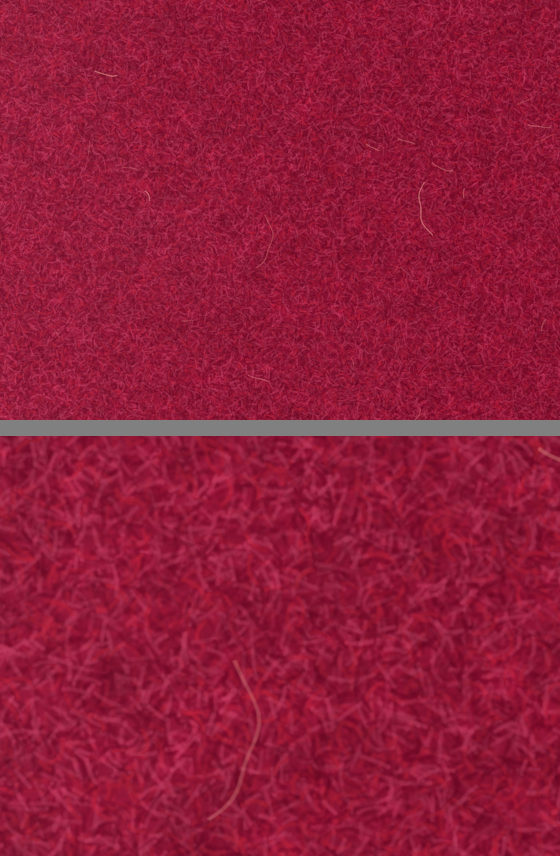
Top, the full canvas; bottom, a detail of the centre.
Write a Shadertoy shader that draws this texture.

```glsl
const vec3 BASE = vec3(0.560, 0.082, 0.212);
const vec3 SHADOW = vec3(0.430, 0.022, 0.140);
const vec3 ROSE = vec3(0.730, 0.235, 0.365);
const vec3 SCARLET = vec3(0.720, 0.130, 0.215);
const vec3 HAIR = vec3(0.830, 0.500, 0.480);
const int FIBRE_LAYERS = 8;
const float FIBRE_CELLS = 62.0;     // cells per canvas height
const float FIBRE_WIDTH = 0.11;     // in cells
const float FIBRE_STRENGTH = 0.52;
const int HAIR_COUNT = 22;
const float HAIR_WIDTH = 0.0016;
const float MOTTLE = 0.10;
const float GRAIN = 0.11;
const float SIDE_LIGHT = 0.035;

vec3 hash3(vec2 p) {
    vec3 q = fract(vec3(p.xyx) * vec3(0.1031, 0.1030, 0.0973));
    q += dot(q, q.yxz + 33.33);
    return fract((q.xxy + q.yzz) * q.zyx);
}

float noise(vec2 p) {
    vec2 i = floor(p), f = fract(p);
    f = f * f * (3.0 - 2.0 * f);
    float low = mix(hash3(i).x, hash3(i + vec2(1, 0)).x, f.x);
    float high = mix(hash3(i + vec2(0, 1)).x, hash3(i + vec2(1, 1)).x, f.x);
    return mix(low, high, f.y);
}

mat2 rotation(float angle) {
    float c = cos(angle), s = sin(angle);
    return mat2(c, -s, s, c);
}

// Distance to a shallow bent strand centred on the origin
float strandDistance(vec2 p, float halfLength, float bend) {
    float x = clamp(p.x, -halfLength, halfLength);
    float slope = 2.0 * bend * x;
    float across = (p.y - bend * x * x) * inversesqrt(1.0 + slope * slope);
    return length(vec2(p.x - x, across));
}

float strand(float distance, float width, float blur) {
    return 1.0 - smoothstep(max(width - blur, 0.0), width + blur, distance);
}

// Strongest short fibre of one layer: x is coverage, y is a random tint
vec2 fibreLayer(vec2 p, float layer, float pixel) {
    p = rotation(layer * 1.3) * p * FIBRE_CELLS + layer * 37.7 + 200.0;
    vec2 cell = floor(p), best = vec2(0.0);
    float blur = max(0.09, 0.5 * pixel * FIBRE_CELLS);
    for (int y = -1; y <= 1; y++)
    for (int x = -1; x <= 1; x++) {
        vec2 id = cell + vec2(x, y);
        vec3 place = hash3(id), style = hash3(id + 419.0);
        vec2 q = rotation(place.z * 6.2832) * (p - id - place.xy);
        float d = strandDistance(q, mix(0.3, 0.75, style.x), style.y - 0.3);
        float cover = strand(d, FIBRE_WIDTH, blur) * mix(0.25, 1.0, style.z);
        if (cover > best.x) best = vec2(cover, style.y);
    }
    return best;
}

// Sparse pale hairs lying loose on the nap
float looseHairs(vec2 p, float aspect, float pixel) {
    float cover = 0.0;
    for (int i = 0; i < HAIR_COUNT; i++) {
        vec2 id = vec2(float(i) * 7.0 + 3.0, 61.0);
        vec3 place = hash3(id), style = hash3(id + 150.0);
        vec2 q = rotation(place.z * 6.2832) * (p - place.xy * vec2(aspect, 1.0));
        q.y += 0.003 * sin(q.x * 90.0 + style.y * 6.0);
        float halfLength = mix(0.008, 0.028, style.x) + 0.035 * step(0.93, style.x);
        float bend = (style.y - 0.5) * 0.9 / halfLength;
        float d = strandDistance(q, halfLength, bend);
        float fade = mix(0.2, 0.75, style.z * style.z);
        cover = max(cover, fade * strand(d, HAIR_WIDTH, max(0.001, 0.5 * pixel)));
    }
    return cover;
}

void mainImage(out vec4 fragColor, in vec2 fragCoord) {
    float pixel = 1.0 / iResolution.y;
    float aspect = iResolution.x * pixel;
    vec2 p = fragCoord * pixel;

    // Crossed light and dark fibres
    vec3 color = BASE;
    for (int i = 0; i < FIBRE_LAYERS; i++) {
        vec2 fibre = fibreLayer(p, float(i), pixel);
        vec3 lit = mix(ROSE, SCARLET, step(0.68, fibre.y));
        vec3 tint = i % 2 == 0 ? SHADOW : lit;
        color = mix(color, tint, fibre.x * FIBRE_STRENGTH);
    }

    // Felted clumps, faint horizontal rows and fine grain
    float clumps = noise(p * 75.0) + noise(p * 32.0 + 9.0) - 1.0;
    float rows = noise(p * vec2(7.0, 42.0) + 50.0) - 0.5;
    float grain = noise(p * 210.0 + 80.0) - 0.5;
    color *= 1.0 + MOTTLE * (clumps + 0.6 * rows) + GRAIN * grain;

    // Paler left side and broad uneven light
    float side = 1.0 - smoothstep(0.0, 0.65, p.x / aspect);
    float broad = noise(p * 2.5 + 4.0) - 0.5;
    color += SIDE_LIGHT * (side - 0.25) * vec3(1.0, 0.9, 0.9) + 0.018 * broad;

    color = mix(color, HAIR, looseHairs(p, aspect, pixel));
    fragColor = vec4(clamp(color, 0.0, 1.0), 1.0);
}
```
